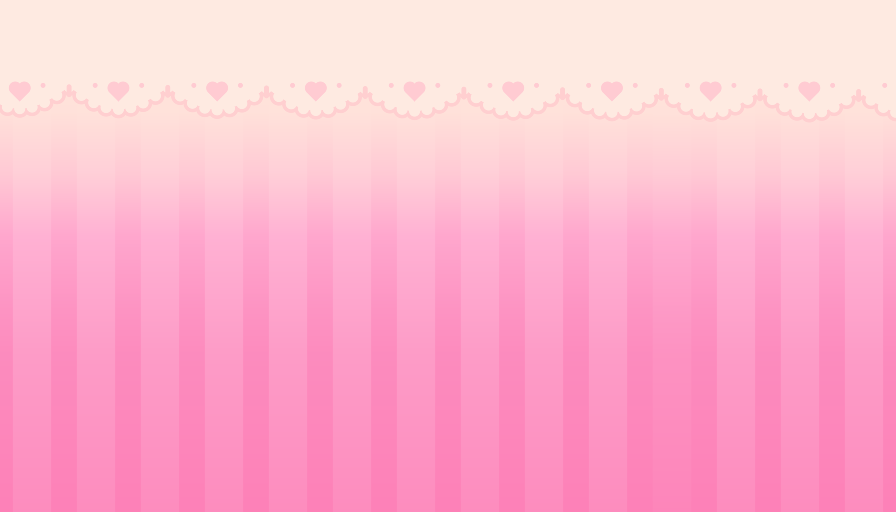
This background is drawn by a WebGL 1 fragment shader. Its source:

```glsl
precision highp float;
// A pink striped curtain fading up into a cream lace trim.
// The curtain is a vertical colour ramp with repeating bands; the lace is a
// repeated cell of distance shapes: small bumps along an arch, heart and dots.

uniform vec2 u_resolution;

const float PI = 3.14159265;
const float STRIPES = 14.0;      // bands across the canvas
const float LACE_CELLS = 9.078;  // scallops across the canvas
const float LACE_SHIFT = 0.2;    // first heart, in cells
const float LACE_SLOPE = 0.006;  // slight fall to the right

const vec3 CREAM = vec3(0.996, 0.917, 0.884);
const vec3 TRIM = vec3(1.0, 0.812, 0.815);
const vec3 HEART = vec3(1.0, 0.798, 0.822);
const vec3 PEACH = vec3(1.0, 0.885, 0.855);
const vec3 BLUSH = vec3(1.0, 0.810, 0.845);
const vec3 PINK = vec3(1.0, 0.695, 0.828);
const vec3 ROSE = vec3(0.992, 0.610, 0.780);
const vec3 DEEP = vec3(0.992, 0.550, 0.745);
const vec3 BAND_SHADE = vec3(0.002, 0.064, 0.036);

float ramp(float a, float b, float x) {
  return clamp((x - a) / (b - a), 0.0, 1.0);
}

// Coverage of a shape from its signed distance
float cover(float d, float pixel) {
  return 1.0 - smoothstep(-0.5 * pixel, 0.5 * pixel, d);
}

// Square on its corner joined with two discs; y points down
float heartDistance(vec2 p, float halfSide) {
  p.x = abs(p.x);
  float diamond = (p.x + abs(p.y)) * 0.7071 - halfSide;
  float lobe = length(p - vec2(0.7071, -0.7071) * halfSide) - halfSide;
  return min(diamond, lobe);
}

float archHeight(float x) {
  return 0.875 + 0.225 * cos(PI * x);
}

// Body above the arch, edged by bumps of the given radius
float scallopDistance(vec2 p, float radius, float inset) {
  float d = p.y - archHeight(p.x) - inset;
  for (int i = -4; i <= 4; i++) {
    float x = float(i) * 0.125;
    d = min(d, length(p - vec2(x, archHeight(x))) - radius);
  }
  return d;
}

vec3 curtainColor(vec2 uv, float pixel) {
  // uv.y runs downwards from the top
  vec3 color = mix(PEACH, BLUSH, ramp(0.22, 0.34, uv.y));
  color = mix(color, PINK, ramp(0.34, 0.46, uv.y));
  color = mix(color, ROSE, ramp(0.46, 0.69, uv.y));
  color = mix(color, DEEP, ramp(0.69, 1.0, uv.y));

  // Bands centred on whole numbers, plus one half-shaded gap
  float s = uv.x * STRIPES;
  float band = cover(abs(fract(s + 0.5) - 0.5) - 0.2, pixel);
  float gap = cover(abs(s - 10.5) - 0.3, pixel);
  float strength = ramp(0.2, 0.6, uv.y) * mix(1.0, 0.72, ramp(0.68, 1.0, uv.y));
  return color - BAND_SHADE * strength * max(band, 0.6 * gap);
}

vec3 addLace(vec3 color, vec2 p, float pixel) {
  vec2 cell = vec2(fract(p.x - LACE_SHIFT + 0.5) - 0.5, p.y);
  vec2 edge = cell - vec2(0.0, LACE_SLOPE * p.x);

  // Pink outline, then cream cloth
  color = mix(color, TRIM, cover(scallopDistance(edge, 0.092, 0.035), pixel));
  color = mix(color, CREAM, cover(scallopDistance(edge, 0.056, 0.0), pixel));

  // Small stem and bead where two scallops meet
  vec2 joint = vec2(0.5 - abs(edge.x), edge.y - 0.875);
  float stem = length(joint - vec2(0.0, clamp(joint.y, 0.0, 0.08))) - 0.025;
  color = mix(color, TRIM, cover(stem, pixel));

  // Heart with a dot on either side
  float heart = heartDistance(cell - vec2(0.0, 0.937), 0.065);
  float dots = length(vec2(abs(cell.x) - 0.236, cell.y - 0.865)) - 0.025;
  return mix(color, HEART, cover(min(heart, dots), pixel));
}

void main() {
  vec2 uv = gl_FragCoord.xy / u_resolution;
  uv.y = 1.0 - uv.y;
  vec2 lace = uv * vec2(1.0, u_resolution.y / u_resolution.x) * LACE_CELLS;

  vec3 color = curtainColor(uv, STRIPES / u_resolution.x);
  color = addLace(color, lace, LACE_CELLS / u_resolution.x);
  gl_FragColor = vec4(color, 1.0);
}
```
